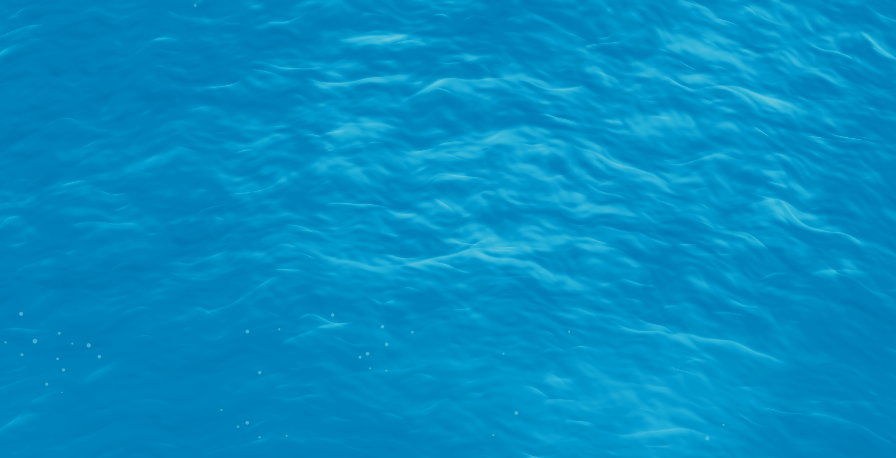
Reproduce this texture procedurally as a Shadertoy shader.

```glsl
// Sunlit blue sea surface from above: wind ripples, bright crests and a few foam specks.

const vec3 DEEP  = vec3(0.00, 0.475, 0.70);
const vec3 BLUE  = vec3(0.00, 0.51, 0.73);
const vec3 MID   = vec3(0.00, 0.56, 0.76);
const vec3 CLEAR = vec3(0.00, 0.61, 0.81);
const vec3 PALE  = vec3(0.11, 0.68, 0.84);
const vec3 GLINT = vec3(0.36, 0.77, 0.86);

vec2 hash22(vec2 p) {
    vec3 q = fract(p.xyx * vec3(0.1031, 0.1030, 0.0973));
    q += dot(q, q.yzx + 33.33);
    return fract((q.xx + q.yz) * q.zy);
}

float cornerSlope(vec2 cell, vec2 offset) {
    float angle = 6.2832 * hash22(cell + 200.0).x;
    return dot(vec2(cos(angle), sin(angle)), offset);
}

// Gradient noise, roughly -0.7 to 0.7
float noise(vec2 p) {
    vec2 i = floor(p), f = fract(p);
    vec2 u = f * f * f * (f * (f * 6.0 - 15.0) + 10.0);
    vec2 e = vec2(1.0, 0.0);
    return mix(mix(cornerSlope(i, f), cornerSlope(i + e, f - e), u.x),
               mix(cornerSlope(i + e.yx, f - e.yx), cornerSlope(i + 1.0, f - 1.0), u.x), u.y);
}

float fbm(vec2 p, int octaves) {
    float sum = 0.0, amp = 1.0;
    for (int i = 0; i < octaves; i++) {
        sum += amp * noise(p);
        p = mat2(0.97, 0.22, -0.22, 0.97) * p * 1.95 + 17.3;
        amp *= 0.55;
    }
    return sum;
}

// Sharp-topped wave height
float waveHeight(vec2 p) {
    float sum = 0.0, amp = 1.0;
    for (int i = 0; i < 4; i++) {
        sum += amp * (1.0 - 2.0 * sqrt(pow(noise(p), 2.0) + 0.0005));
        p = mat2(0.98, 0.16, -0.16, 0.98) * p * 1.85 + 9.7;
        amp *= 0.6;
    }
    return sum;
}

// Wave crest: crisp upper edge, light fading down its face, broken into patches
float crest(vec2 p) {
    float n = noise(p);
    float rise = noise(p + vec2(0.0, 0.15)) - n;
    float face = n > 0.0 ? exp(-28.0 * n) : exp(7.0 * n);
    float patches = smoothstep(-0.08, 0.32, noise(p * vec2(0.75, 0.45) + 41.0));
    return face * smoothstep(0.03, 0.17, rise) * patches;
}

float glow(vec2 p, vec2 center, vec2 radius) {
    vec2 d = (p - center) / radius;
    return exp(-dot(d, d));
}

float foamSpecks(vec2 p, float density, float pixel) {
    vec2 grid = p * 34.0;
    vec2 cell = floor(grid);
    vec2 pick = hash22(cell + 71.0);
    vec2 center = 0.25 + 0.5 * hash22(cell + 13.0);
    float radius = mix(0.002, 0.005, pick.y * pick.y);
    float dist = length(fract(grid) - center) / 34.0;
    return step(pick.x, density) * (1.0 - smoothstep(radius - pixel, radius + pixel, dist));
}

vec3 seaColor(float t) {
    vec3 c = mix(DEEP, BLUE, smoothstep(-0.4, 0.2, t));
    c = mix(c, MID, clamp((t - 0.2) / 0.3, 0.0, 1.0));
    c = mix(c, CLEAR, clamp((t - 0.5) / 0.25, 0.0, 1.0));
    c = mix(c, PALE, clamp((t - 0.75) / 0.25, 0.0, 1.0));
    return mix(c, GLINT, clamp((t - 1.0) / 0.7, 0.0, 1.0));
}

void mainImage(out vec4 fragColor, in vec2 fragCoord) {
    vec2 p = fragCoord / iResolution.y;

    // Waves rise to the right on the left side and fall on the right side
    vec2 q = p - vec2(0.0, 0.26 * p.x - 0.17 * p.x * p.x);
    q += 0.03 * vec2(fbm(p * 3.5, 2), fbm(p * 4.0 + 31.0, 3));

    // Broad pools of light
    float light = 0.06 + 0.5 * glow(p, vec2(1.0, 0.6), vec2(0.6, 0.38))
                + 0.42 * glow(p, vec2(1.65, 0.83), vec2(0.5, 0.3))
                + 0.56 * glow(p, vec2(1.36, 0.1), vec2(0.45, 0.26));
    light += 0.32 * fbm(q * vec2(2.2, 4.5) + 5.0, 3);

    // Ripples lit by their slope, calmer near the bottom
    float activity = mix(0.42, 1.0, smoothstep(0.15, 0.5, p.y));
    activity *= mix(0.72, 1.0, smoothstep(0.2, 0.9, p.x));
    vec2 w = q * vec2(3.8, 9.5);
    float slope = waveHeight(w + vec2(0.01, 0.05)) - waveHeight(w - vec2(0.01, 0.05));
    float chop = fbm(q * vec2(6.0, 16.0) + 60.0, 3);
    float chatter = fbm(mat2(0.94, 0.34, -0.34, 0.94) * q * vec2(15.0, 40.0), 2);
    light += activity * (0.82 * slope + 0.42 * chop + 0.32 * chatter);

    // Crests at four sizes
    float crests = 0.0, size = 1.0;
    for (int i = 0; i < 4; i++) {
        crests += mix(0.8, 0.6, float(i) / 3.0) * crest(q * vec2(3.4, 9.0) * size + 23.0 * size);
        size *= 1.55;
    }
    light += crests * mix(0.4, 1.2, activity);

    // Foam gathers in clusters over the lower left
    float cluster = smoothstep(-0.15, 0.35, noise(p * 4.0 + 8.0));
    float area = smoothstep(0.36, 0.26, p.y) * smoothstep(1.75, 0.7, p.x);
    float foam = foamSpecks(p, 0.25 * cluster * area, 0.7 / iResolution.y);

    fragColor = vec4(mix(seaColor(light), GLINT, 0.7 * foam), 1.0);
}
```
